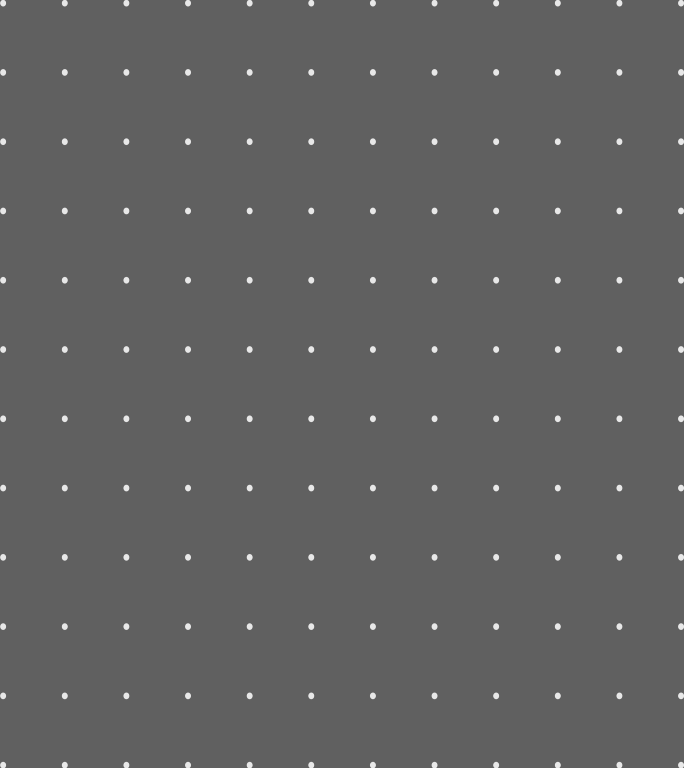
Give the GLSL for this pattern, as a WebGL 1 fragment shader.

```glsl
precision highp float;
// Sparse grid of small pale dots, twelve by twelve, on flat mid grey.

uniform vec2 u_resolution;

// Distance to the nearest dot edge, in fractions of the canvas;
// the dots stretch with the canvas proportions.
float dotGridDistance(vec2 uv, vec2 firstDot, vec2 spacing, float radius) {
  vec2 cell = fract((uv - firstDot) / spacing + 0.5) - 0.5;
  return length(cell * spacing) - radius;
}

void main() {
  vec2 uv = gl_FragCoord.xy / u_resolution;
  float dist = dotGridDistance(uv, vec2(0.0046, 0.0037), vec2(0.0901, 0.0902), 0.0043);

  // Soften the edge over about one pixel
  float pixel = 1.0 / min(u_resolution.x, u_resolution.y);
  float coverage = 1.0 - smoothstep(-0.6 * pixel, 0.6 * pixel, dist);

  vec3 ground = vec3(0.378);
  vec3 dotColor = vec3(0.91);
  gl_FragColor = vec4(mix(ground, dotColor, coverage), 1.0);
}
```
